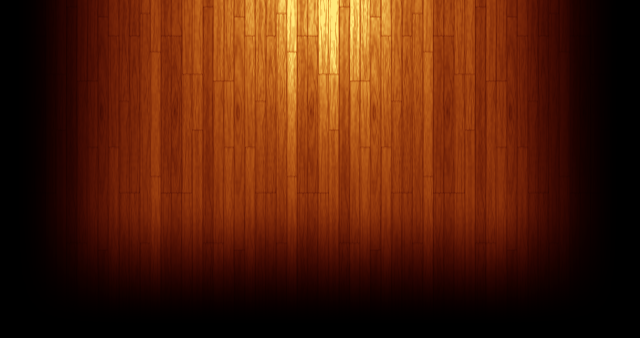
Give the GLSL for this texture, as a WebGL 1 fragment shader.

```glsl
precision highp float;
// Narrow vertical wooden planks under a warm lamp glow, fading into darkness.
uniform vec2 u_resolution;

const float PLANK_WIDTH = 0.01638;
const float FIRST_EDGE = 0.2513;
const float TILE_PLANKS = 13.0;
const float KNOT_HEIGHT = 0.667;

float hash(vec2 p) {
  p = fract(p * vec2(0.1031, 0.1137));
  p += dot(p, p.yx + 33.33);
  return fract((p.x + p.y) * p.x * 17.0);
}

float valueNoise(vec2 p) {
  vec2 cell = floor(p);
  vec2 f = fract(p);
  f = f * f * (3.0 - 2.0 * f);
  float low = mix(hash(cell), hash(cell + vec2(1.0, 0.0)), f.x);
  float high = mix(hash(cell + vec2(0.0, 1.0)), hash(cell + 1.0), f.x);
  return mix(low, high, f.y);
}

// Selects one property out of the thirteen planks of a tile.
float pick(float id, vec4 a, vec4 b, vec4 c, float last) {
  if (id > 11.5) return last;
  vec4 group = id < 3.5 ? a : (id < 7.5 ? b : c);
  float k = mod(id, 4.0);
  return k < 0.5 ? group.x : (k < 1.5 ? group.y : (k < 2.5 ? group.z : group.w));
}

float isPlank(float id, float wanted) {
  return 1.0 - step(0.5, abs(id - wanted));
}

float line(float dist, float halfWidth, float blur) {
  return 1.0 - smoothstep(halfWidth, halfWidth + blur, abs(dist));
}

// Nested slender rings that straighten into long lines away from the centre.
float ringGrain(vec2 p, float stretch, float seed) {
  float warp = valueNoise(vec2(p.x * 1.5 + seed, p.y * 18.0 + seed * 3.0)) - 0.5;
  float along = p.y * stretch / (1.0 + 9.0 * abs(p.y));
  float radius = length(vec2(p.x + warp * 0.25, along));
  float wave = 0.5 + 0.5 * sin(radius * 24.0 + warp * 2.0 + seed);
  return wave * wave * wave;
}

// Fine fibres and short pores running along the plank.
float fibres(vec2 p, float seed) {
  float coarse = valueNoise(vec2(p.x * 4.0 + seed, p.y * 20.0));
  float fine = valueNoise(vec2(p.x * 10.0 + seed * 2.0, p.y * 95.0 + seed));
  return 0.4 * coarse + 0.6 * fine - 0.5;
}

float lampLight(vec2 uv) {
  vec2 d = uv - vec2(0.505, 1.05);
  float glow = 0.46 * exp(-d.x * d.x / 0.034 - d.y * d.y / 0.22);
  float side = 0.5 - abs(uv.x - 0.497);
  float fade = smoothstep(0.025, 0.25, side) * smoothstep(0.03, 0.43, uv.y);
  return (0.52 + glow) * fade;
}

// Maps brightness from black through red-brown and amber to pale gold.
vec3 woodColour(float level) {
  float square = level * level;
  float highlight = square * square * square * square;
  return vec3(level, 0.66 * square + 0.25 * highlight,
              0.14 * square + 0.34 * highlight);
}

void main() {
  vec2 uv = gl_FragCoord.xy / u_resolution;

  // Plank layout, repeated across the wall
  float across = (uv.x - FIRST_EDGE) / PLANK_WIDTH;
  float id = mod(floor(across), TILE_PLANKS);
  float u = fract(across) - 0.5;

  // End joints, measured down from the top
  float upper = 1.0 - pick(id, vec4(0.106, 0.106, 0.22, 0.22),
    vec4(0.02, 0.24, 0.24, 0.05), vec4(0.106, 0.3, 0.106, 0.04), 0.153);
  float lower = 1.0 - pick(id, vec4(0.571, 0.571, 0.571, 0.385),
    vec4(0.72, 0.72, 0.436, 0.74), vec4(0.436, 0.57, 0.57, 0.72), 0.522);
  float piece = step(upper, uv.y) + step(lower, uv.y);
  float tone = pick(id, vec4(0.92, 0.91, 1.0, 1.04),
    vec4(0.91, 1.03, 1.04, 0.98), vec4(1.03, 0.97, 0.95, 0.99), 1.05);
  tone += 0.06 * (hash(vec2(id + 3.0, piece + 7.0)) - 0.5);

  // Grain, with slender knots on two planks
  float seed = id * 1.7 + piece * 5.3;
  float knotted = max(isPlank(id, 1.0), isPlank(id, 7.0));
  float centre = mix(hash(vec2(id + 11.0, piece + 2.0)), KNOT_HEIGHT, knotted);
  vec2 ringPos = vec2(u + 0.15 * knotted, uv.y - centre);
  float rings = ringGrain(ringPos, mix(4.0, 9.0, knotted), seed);
  vec2 heartPos = ringPos * vec2(5.0, 32.0);
  float heart = knotted * exp(-dot(heartPos, heartPos));
  float grain = 0.15 * fibres(vec2(u, uv.y), seed) - 0.09 * rings - 0.16 * heart + 0.03;

  // Grooves between planks
  float blur = 1.0 / (u_resolution.x * PLANK_WIDTH);
  float groove = line(0.5 - abs(u), 0.03, blur);
  float joint = max(line(uv.y - upper, 0.001, 0.004),
                    line(uv.y - lower, 0.001, 0.004));
  float relief = 1.0 - 0.12 * groove - 0.08 * joint;

  float level = lampLight(uv) * (tone + grain) * relief;
  gl_FragColor = vec4(woodColour(clamp(level, 0.0, 1.0)), 1.0);
}
```
